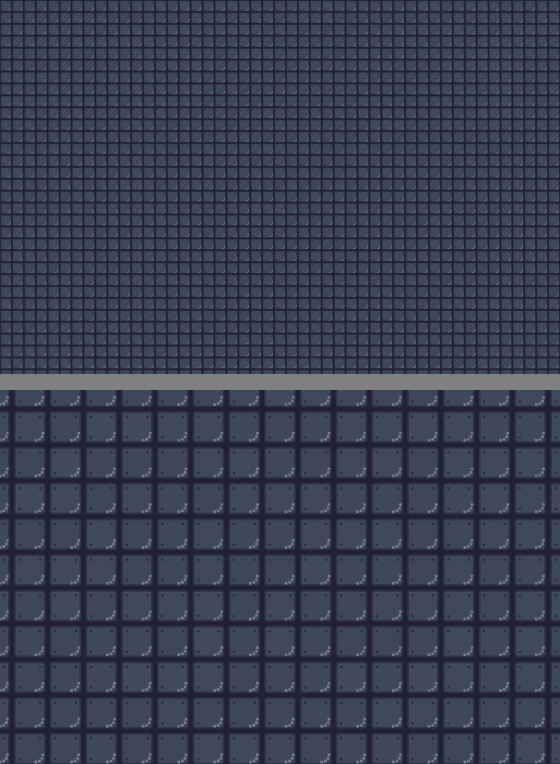
Top: the whole. Bottom: its middle third, enlarged.
A WebGL 2 fragment shader for this pattern:

```glsl
#version 300 es
precision highp float;

uniform vec2 u_resolution;
out vec4 fragColor;

// Layout, in tiles unless noted
const float TILES_ACROSS = 47.0;
const float GROUT_HALF = 0.06;
const float RIM_WIDTH = 0.05;
const float CORNER_RADIUS = 0.09;
const float SPECK_SIZE = 0.075;
const float SPECK_ARC = 0.20;
const int SPECK_COUNT = 4;
const float PIT_SIZE = 0.06;
const float PIT_OFFSET = 0.29;
const float SPECK_VARIATION = 0.25;
const float TONE_VARIATION = 0.012;

const vec3 GROUT_COLOR = vec3(0.13, 0.125, 0.215);
const vec3 RIM_COLOR = vec3(0.19, 0.205, 0.29);
const vec3 FACE_COLOR = vec3(0.25, 0.28, 0.355);
const vec3 SPECK_COLOR = vec3(0.47, 0.50, 0.57);
const vec3 PIT_COLOR = vec3(0.15, 0.16, 0.25);

float hash(vec2 p) {
    return fract(sin(dot(p, vec2(127.1, 311.7))) * 43758.5453);
}

float roundedBox(vec2 p, float halfSize, float radius) {
    vec2 q = abs(p) - halfSize + radius;
    return length(max(q, 0.0)) + min(max(q.x, q.y), 0.0) - radius;
}

float coverage(float dist, float pixel) {
    return clamp(0.5 - dist / pixel, 0.0, 1.0);
}

// Exact share of the pixel covered by a small square
float dotCoverage(vec2 p, float size, float pixel) {
    vec2 low = max(p - 0.5 * pixel, vec2(-0.5 * size));
    vec2 high = min(p + 0.5 * pixel, vec2(0.5 * size));
    vec2 overlap = max(high - low, 0.0) / pixel;
    return overlap.x * overlap.y;
}

void main() {
    // Square tiles, anchored at the upper left
    float pixel = TILES_ACROSS / u_resolution.x;
    vec2 grid = (gl_FragCoord.xy - vec2(0.0, u_resolution.y)) * pixel;
    vec2 cell = floor(grid);
    vec2 p = fract(grid) - 0.5;

    // Grout, shaded rim and flat face
    float edge = roundedBox(p, 0.5 - GROUT_HALF, CORNER_RADIUS);
    vec3 face = FACE_COLOR + TONE_VARIATION * (hash(cell) - 0.5);
    vec3 color = mix(GROUT_COLOR, RIM_COLOR, coverage(edge, pixel));
    color = mix(color, face, coverage(edge + RIM_WIDTH, pixel));

    // Dark pits in every corner but the lower right
    float pitMask = p.x > 0.0 && p.y < 0.0 ? 0.0 : 1.0;
    float pit = dotCoverage(abs(p) - PIT_OFFSET, PIT_SIZE, pixel);
    color = mix(color, PIT_COLOR, pit * pitMask);

    // Pale specks curving around the lower right corner
    for (int i = 0; i < SPECK_COUNT; i++) {
        float angle = -1.5708 * (1.0 - float(i) / float(SPECK_COUNT - 1));
        vec2 center = vec2(0.17, -0.17) + SPECK_ARC * vec2(cos(angle), sin(angle));
        float strength = 1.0 - SPECK_VARIATION * hash(cell + float(i) * 7.3);
        color = mix(color, SPECK_COLOR, strength * dotCoverage(p - center, SPECK_SIZE, pixel));
    }

    fragColor = vec4(color, 1.0);
}
```
